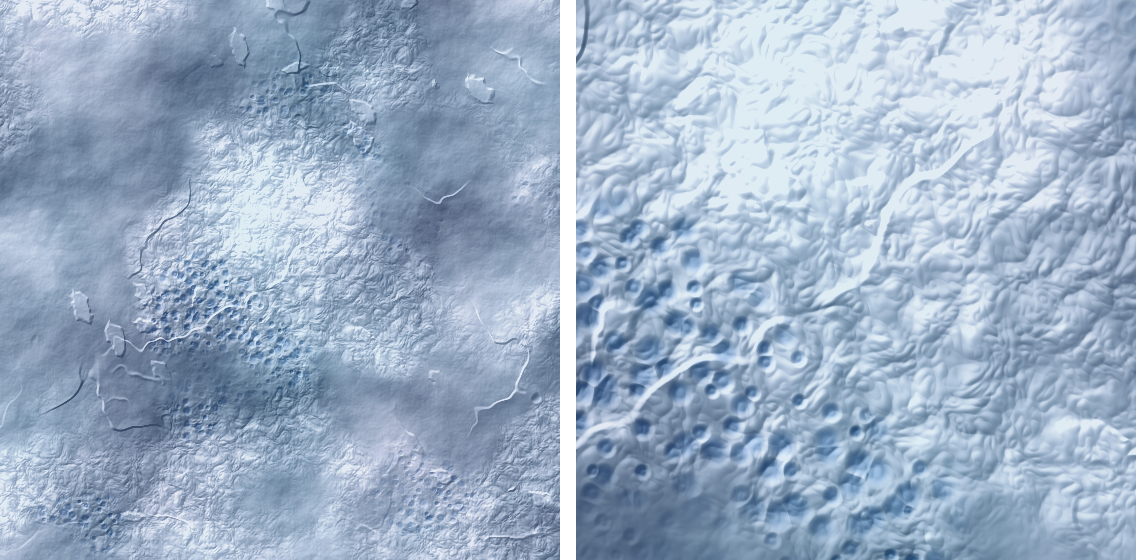
Left: the whole. Right: its middle third, enlarged.
This texture is drawn by a Shadertoy shader. Its source:

```glsl
// Weathered ice: smooth blue sheets, crusts of granular frost, broken ledges,
// thin ridges, loose flakes and clusters of pits. A height field made of
// gradient noise is lit from the upper left and mapped to a cold ramp.

const vec3 DEEP_ICE  = vec3(0.34, 0.42, 0.53);
const vec3 ICE       = vec3(0.53, 0.61, 0.71);
const vec3 FROST     = vec3(0.72, 0.78, 0.87);
const vec3 SNOW      = vec3(0.84, 0.88, 0.93);
const vec3 PIT_TINT  = vec3(-0.05, -0.01, 0.04);
const vec3 CYAN_TINT = vec3(-0.03, 0.012, 0.008);

const vec2  LIGHT_DIR    = vec2(-0.6, 0.8);
const float SLOPE_STEP   = 0.0016;
const float RELIEF       = 0.95;
const float MEAN_TONE    = 0.65;
const float CLOUD_TONE   = 0.34;
const float CRUST_TONE   = 0.1;
const float GRAIN_HEIGHT = 0.0026;
const float MOUND_HEIGHT = 0.0045;
const float CRUST_HEIGHT = 0.0026;
const float LEDGE_HEIGHT = 0.0032;
const float RIDGE_HEIGHT = 0.0012;
const float FLAKE_HEIGHT = 0.0022;
const float PIT_HEIGHT   = 0.0016;
const float CRUST_SCALE  = 36.0;
const float FLAKE_SCALE  = 13.0;
const float PIT_SCALE    = 55.0;

// Integer hash of a grid cell, two values from 0 to 1
vec2 hash2(vec2 cell) {
    uvec2 v = uvec2(ivec2(cell)) * 1664525u + 1013904223u;
    for (int i = 0; i < 2; i++) {
        v.x += v.y * 1664525u;
        v.y += v.x * 1664525u;
        v ^= v >> 16u;
    }
    return vec2(v >> 16u) / 65535.0;
}

float cornerSlope(vec2 cell, vec2 offset) {
    return dot(hash2(cell) * 2.6 - 1.3, offset);
}

float noise(vec2 p) {
    vec2 i = floor(p), f = p - i;
    vec2 u = f * f * f * (f * (f * 6.0 - 15.0) + 10.0);
    vec2 e = vec2(1.0, 0.0);
    return mix(mix(cornerSlope(i, f), cornerSlope(i + e, f - e), u.x),
               mix(cornerSlope(i + e.yx, f - e.yx), cornerSlope(i + 1.0, f - 1.0), u.x), u.y);
}

float fbm(vec2 p, int octaves) {
    float sum = 0.0, amp = 1.0;
    for (int i = 0; i < octaves; i++) {
        sum += amp * noise(p);
        p = mat2(1.6, 1.2, -1.2, 1.6) * p + 17.3;
        amp *= 0.5;
    }
    return sum;
}

vec2 warp(vec2 p) {
    return p + 0.045 * vec2(fbm(p * 4.0 + 5.2, 2), fbm(p * 4.0 + 41.7, 2));
}

// Frost lumps parted by creased grooves
float lumps(vec2 p) {
    p += 0.3 * vec2(noise(p * 0.8 + 9.0), noise(p * 0.8 + 27.0));
    return abs(noise(p)) + 0.5 * abs(noise(p.yx * 2.0 + 3.7)) + 0.3 * abs(noise(p * 3.9 + 8.1));
}

// Round holes of varied size
float pits(vec2 p) {
    vec2 cell = floor(p);
    float depth = 0.0;
    for (int k = 0; k < 9; k++) {
        vec2 c = cell + vec2(k % 3, k / 3) - 1.0;
        vec2 rnd = hash2(c + 700.0);
        float radius = 0.25 + 0.35 * fract(rnd.x * 7.0 + rnd.y * 3.0);
        depth = max(depth, 1.0 - smoothstep(radius * 0.3, radius, length(p - c - rnd)));
    }
    return depth;
}

// Sparse angular chips with flat tops
float flakes(vec2 p) {
    p += 0.14 * vec2(fbm(p * 2.3, 3), fbm(p * 2.3 + 31.0, 3));
    vec2 cell = floor(p);
    float top = 0.0;
    for (int k = 0; k < 9; k++) {
        vec2 c = cell + vec2(k % 3, k / 3) - 1.0;
        vec2 rnd = hash2(c + 300.0), pick = hash2(c + 900.0);
        vec2 axis = normalize(pick - 0.5 + 0.01);
        vec2 d = p - c - rnd;
        d = abs(vec2(dot(d, axis), dot(d, vec2(-axis.y, axis.x))));
        float size = 0.1 + 0.24 * pick.y;
        float edge = max(d.x * 0.65 + d.y * 0.8, d.y * 1.5);
        top = max(top, step(pick.x, 0.45) * (1.0 - smoothstep(size - 0.1, size, edge)));
    }
    return top;
}

// Returns height, added brightness and pit depth
vec3 surface(vec2 p, float crust, float pitted) {
    vec2 q = warp(p);
    float lump = lumps(p * CRUST_SCALE);
    float pit = pitted > 0.0 ? pitted * pits(p * PIT_SCALE) : 0.0;
    float flake = flakes(p * FLAKE_SCALE) * smoothstep(0.0, 0.2, noise(p * 3.0 + 63.0));

    // Overlapping sheets: a ragged edge, then a slow ramp down
    float sheet = fbm(q * 2.3 + 12.4, 5);
    float ledge = smoothstep(-0.012, 0.012, sheet) * exp(-7.0 * max(sheet, 0.0));
    ledge *= smoothstep(-0.05, 0.25, noise(p * 5.0 + 77.0));

    // Thin broken ridges
    float seam = fbm(q * 2.4 + 55.8, 5) / 0.016;
    float ridge = exp(-seam * seam) * smoothstep(0.1, 0.4, noise(p * 6.0 + 21.0));

    float height = GRAIN_HEIGHT * fbm(p * 5.0 + 2.0, 6) + CRUST_HEIGHT * crust * lump
                 + MOUND_HEIGHT * (0.4 + 0.6 * crust) * fbm(p * 8.0 + 14.0, 3)
                 + LEDGE_HEIGHT * ledge + RIDGE_HEIGHT * ridge
                 + FLAKE_HEIGHT * flake - PIT_HEIGHT * pit;
    float bright = 0.2 * crust * (lump - 0.28) + 0.08 * ridge + 0.08 * flake - 0.11 * pit;
    return vec3(height, bright, pit);
}

vec3 iceRamp(float tone) {
    return DEEP_ICE + (ICE - DEEP_ICE) * min((tone - 0.42) / 0.19, 1.0)
         + (FROST - ICE) * clamp((tone - 0.61) / 0.17, 0.0, 1.0)
         + (SNOW - FROST) * clamp((tone - 0.78) / 0.1, 0.0, 1.4);
}

void mainImage(out vec4 fragColor, in vec2 fragCoord) {
    vec2 p = fragCoord / iResolution.y;
    vec2 q = warp(p);

    // Where the crust and the pits lie
    float crust = 0.12 + 0.88 * smoothstep(-0.16, 0.26, fbm(q * 2.7 + 33.1, 5));
    float pitted = smoothstep(0.18, 0.36, noise(q * 4.0 + 84.0)) * crust;

    // Slope toward the light, softly limited
    vec3 here = surface(p, crust, pitted);
    vec3 ahead = surface(p + LIGHT_DIR * SLOPE_STEP, crust, pitted);
    float lit = (here.x - ahead.x) / SLOPE_STEP;
    float shade = RELIEF * lit / (1.0 + 2.2 * abs(lit));

    float cloud = fbm(q * 3.0 + 6.6, 5);
    float tone = MEAN_TONE + CLOUD_TONE * cloud + CRUST_TONE * (crust - 0.5) + shade + here.y;
    vec3 color = iceRamp(clamp(tone, 0.3, 0.95));
    color += PIT_TINT * here.z + CYAN_TINT * fbm(p * 3.0 + 91.0, 3);
    fragColor = vec4(clamp(color, 0.0, 1.0), 1.0);
}
```
